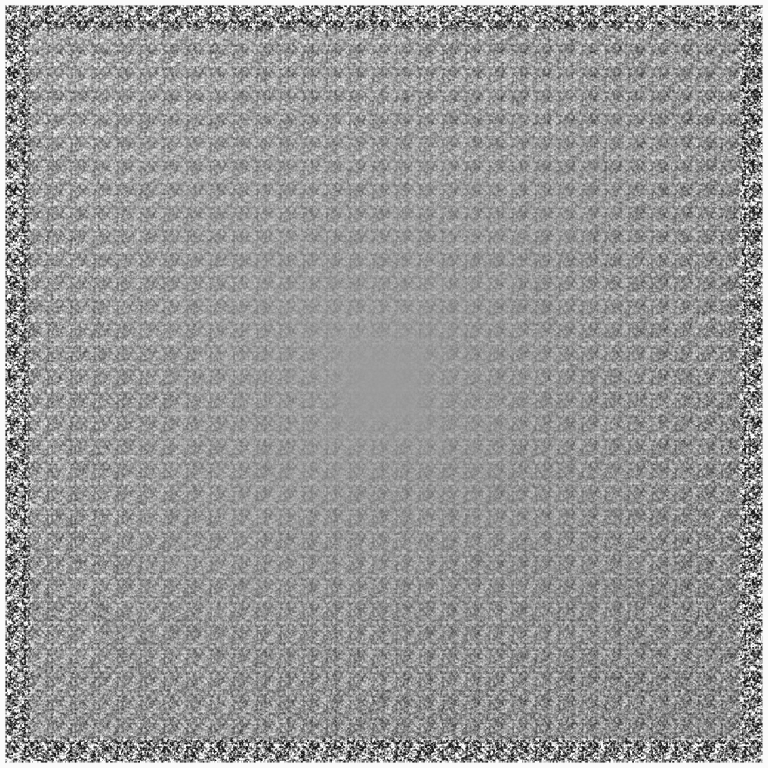
Write a WebGL 1 fragment shader that draws this pattern.

```glsl
precision highp float;
uniform vec2 u_resolution;

float hash(vec2 p) {
  vec3 q = fract(vec3(p.xyx) * 0.1031);
  q += dot(q, q.yzx + 33.33);
  return fract((q.x + q.y) * q.z);
}

// Value noise that repeats after the given number of cells
float grain(vec2 p, float period) {
  vec2 cell = floor(p);
  vec2 f = smoothstep(0.1, 0.9, fract(p));
  vec2 a = mod(cell, period) + 7.0;
  vec2 b = mod(cell + 1.0, period) + 7.0;
  float low = mix(hash(a), hash(vec2(b.x, a.y)), f.x);
  float high = mix(hash(vec2(a.x, b.y)), hash(b), f.x);
  return mix(low, high, f.y) - 0.5;
}

void main() {
  vec2 uv = gl_FragCoord.xy / u_resolution;
  float pixel = 1.0 / min(u_resolution.x, u_resolution.y);
  vec2 centered = uv - 0.5;
  vec2 reach = abs(centered);
  float square = max(reach.x, reach.y);

  // Tile grid inside the pale margin
  vec2 grid = (uv - 0.007) / 0.986 * 32.0;
  vec2 local = fract(grid);

  // Shared tile texture drifts slowly; fine grain never repeats
  vec2 drift = grid + centered * 0.6;
  float repeated = grain(drift * 11.0, 11.0);
  float loose = grain(grid * 14.0 + 3.7, 448.0);
  float speckle = hash(floor(grid * 16.0)) - 0.5;
  float noise = repeated * 0.85 + loose * 0.5 + speckle * 0.55;

  // Contrast grows away from the flat middle
  float spread = smoothstep(0.03, 0.09, square) * 0.08
               + 0.72 * mix(square, length(centered), 0.3);
  float tone = 0.61 + 0.05 * (centered.y - centered.x);
  tone += noise * (0.01 + spread);

  // Soft relief on each tile, lit from the upper left
  float relief = grain(drift * 4.0, 4.0) * 0.26 + (local.y - local.x) * 0.1;
  tone += relief * spread;
  vec2 seam = smoothstep(0.0, 0.12, local) * smoothstep(0.0, 0.12, 1.0 - local);
  tone -= (1.0 - seam.x * seam.y) * 0.14 * spread;

  // Starker outer ring of tiles with a ragged inner edge
  float stark = 0.56 + noise * 1.0 + relief * 0.5;
  float ring = smoothstep(0.457, 0.468, square + relief * 0.02);
  tone = mix(tone, clamp(stark, 0.1, 0.98), ring);

  // Pale margin
  float margin = smoothstep(-pixel, pixel, square - 0.493);
  tone = mix(tone, 0.98, margin);
  gl_FragColor = vec4(vec3(clamp(tone, 0.0, 1.0)), 1.0);
}
```
